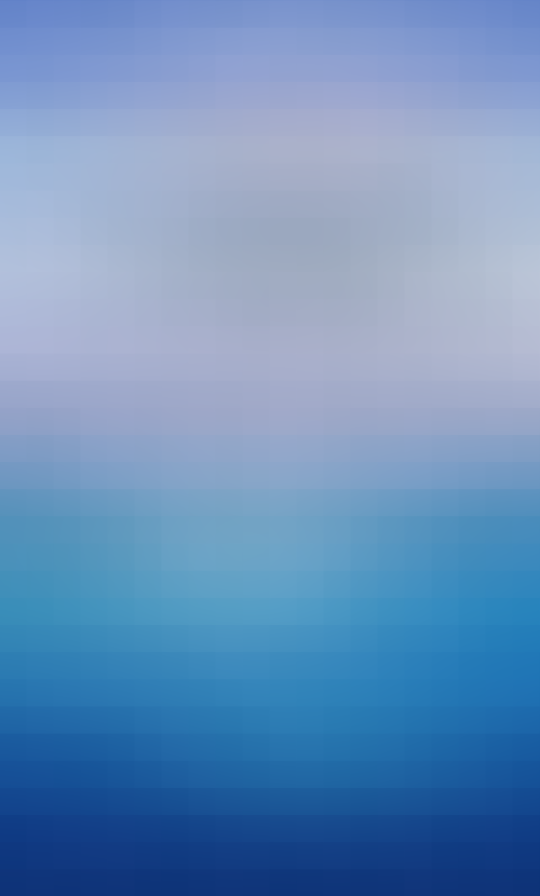
Give the GLSL for this background, as a WebGL 2 fragment shader.

```glsl
#version 300 es
precision highp float;

#define STOP_SOFTNESS 0.2
#define BLOCK_GRID vec2(20.0, 33.0)
#define BLOCK_STEP 0.4
#define BLOCK_TINT 0.014
#define HAZE_CENTER vec2(0.55, 0.965)
#define MIST_CENTER vec2(0.58, 0.845)
#define CLOUD_CENTER vec2(0.56, 0.715)
#define LAGOON_CENTER vec2(0.47, 0.375)
#define DEEP_CENTER vec2(0.58, 0.155)

uniform vec2 u_resolution;
out vec4 fragColor;

// Ramp between two heights, partly eased to soften the joins
float rise(float low, float high, float y) {
  float t = clamp((y - low) / (high - low), 0.0, 1.0);
  return mix(t, t * t * (3.0 - 2.0 * t), STOP_SOFTNESS);
}

// Elliptical Gaussian falloff
float glow(vec2 p, vec2 center, vec2 radius) {
  vec2 d = (p - center) / radius;
  return exp(-0.5 * dot(d, d));
}

vec2 hashGradient(vec2 cell) {
  float h = fract(sin(dot(cell, vec2(127.1, 311.7))) * 43758.5);
  return vec2(cos(6.2832 * h), sin(6.2832 * h));
}

float gradientNoise(vec2 p) {
  vec2 i = floor(p), f = fract(p);
  vec2 u = f * f * (3.0 - 2.0 * f), e = vec2(1.0, 0.0);
  float a = dot(hashGradient(i), f);
  float b = dot(hashGradient(i + e.xy), f - e.xy);
  float c = dot(hashGradient(i + e.yx), f - e.yx);
  float d = dot(hashGradient(i + e.xx), f - e.xx);
  return mix(mix(a, b, u.x), mix(c, d, u.x), u.y);
}

// Deep water, from the lower edge to the horizon
vec3 seaColor(float y) {
  vec3 c = vec3(0.055, 0.195, 0.465);
  c = mix(c, vec3(0.06, 0.225, 0.515), rise(0.00, 0.07, y));
  c = mix(c, vec3(0.08, 0.315, 0.60), rise(0.07, 0.15, y));
  c = mix(c, vec3(0.13, 0.45, 0.695), rise(0.15, 0.24, y));
  c = mix(c, vec3(0.18, 0.53, 0.73), rise(0.24, 0.32, y));
  c = mix(c, vec3(0.29, 0.55, 0.725), rise(0.32, 0.42, y));
  return c;
}

// Pale mist above the horizon, turning blue at the top
vec3 addSky(vec3 c, float y) {
  c = mix(c, vec3(0.46, 0.60, 0.765), rise(0.42, 0.48, y));
  c = mix(c, vec3(0.60, 0.65, 0.785), rise(0.48, 0.54, y));
  c = mix(c, vec3(0.70, 0.73, 0.84), rise(0.54, 0.61, y));
  c = mix(c, vec3(0.74, 0.79, 0.88), rise(0.61, 0.70, y));
  c = mix(c, vec3(0.61, 0.725, 0.865), rise(0.70, 0.83, y));
  c = mix(c, vec3(0.46, 0.58, 0.82), rise(0.83, 0.92, y));
  c = mix(c, vec3(0.37, 0.50, 0.78), rise(0.92, 1.00, y));
  return c;
}

void main() {
  vec2 uv = gl_FragCoord.xy / u_resolution;

  // Faint blocks: each cell pulls its samples towards its middle
  vec2 grid = uv * BLOCK_GRID;
  vec2 edge = fwidth(grid);
  vec2 cell = floor(grid) + smoothstep(1.0 - edge, vec2(1.0), fract(grid));
  vec2 p = mix(uv, (cell + 0.5) / BLOCK_GRID, BLOCK_STEP);
  vec3 color = addSky(seaColor(p.y), p.y);

  // Central haze, mist, grey cloud and lit water
  color += vec3(0.10, 0.075, 0.02) * glow(p, HAZE_CENTER, vec2(0.27, 0.07));
  color += vec3(0.085, 0.0, -0.035) * glow(p, MIST_CENTER, vec2(0.30, 0.06));
  color += vec3(-0.12, -0.12, -0.125) * glow(p, CLOUD_CENTER, vec2(0.27, 0.08));
  color += vec3(0.18, 0.10, 0.05) * glow(p, LAGOON_CENTER, vec2(0.22, 0.095));
  color += vec3(0.05, 0.11, 0.06) * glow(p, DEEP_CENTER, vec2(0.25, 0.065));

  // Differences between the left and right sides
  float side = p.x - 0.5;
  color += side * vec3(0.06, 0.045, 0.0) * glow(p, vec2(0.5, 0.64), vec2(1.0, 0.12));
  color += side * vec3(-0.07, -0.04, 0.02) * glow(p, vec2(0.5, 0.32), vec2(1.0, 0.09));

  // Slight tint from block to block
  color += BLOCK_TINT * gradientNoise(cell * vec2(0.43, 0.37)) * vec3(1.0, 0.6, 0.8);

  fragColor = vec4(clamp(color, 0.0, 1.0), 1.0);
}
```
